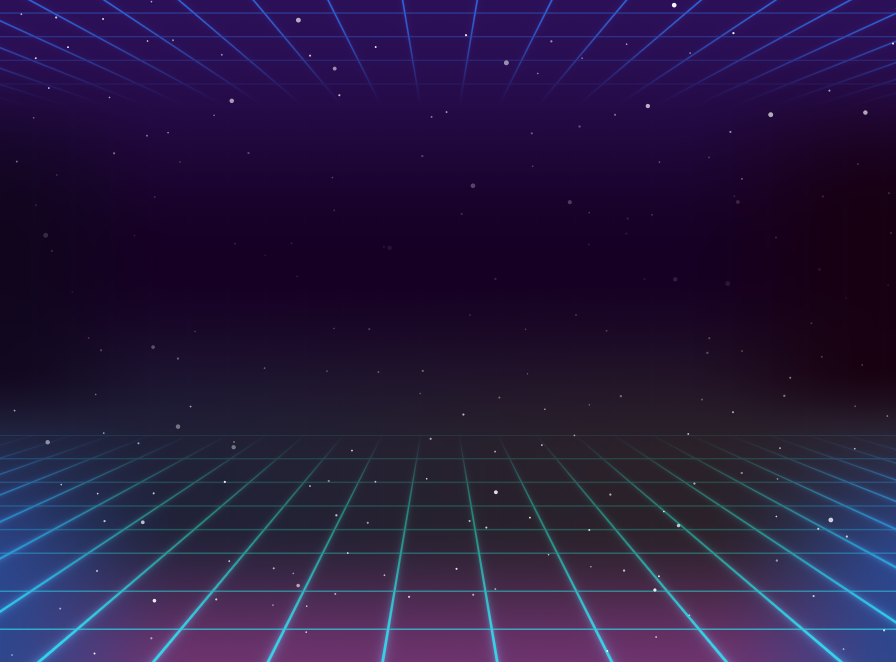
A Shadertoy shader for this background:

```glsl
// Neon perspective grids on floor and ceiling, facing across a dark violet starfield.

// Background colours
const vec3 VOID = vec3(0.085, 0.0, 0.14);
const vec3 VIOLET = vec3(0.17, 0.06, 0.34);
const vec3 HAZE_LEFT = vec3(0.125, 0.13, 0.22);
const vec3 HAZE_RIGHT = vec3(0.165, 0.13, 0.165);
const vec3 MAGENTA = vec3(0.43, 0.20, 0.43);
const vec3 SIDE_BLUE = vec3(0.17, 0.28, 0.56);
const vec3 SHADE_LEFT = vec3(0.06, 0.025, 0.11);
const vec3 SHADE_RIGHT = vec3(0.09, 0.0, 0.06);

// Line colours
const vec3 TEAL = vec3(0.14, 0.56, 0.49);
const vec3 CYAN = vec3(0.18, 0.87, 0.93);
const vec3 EDGE_LINE = vec3(0.14, 0.55, 0.78);
const vec3 CEILING_LINE = vec3(0.18, 0.42, 0.87);

// Grid layout, in canvas heights
const float CENTRE_X = 0.491;       // fraction of the width
const float FLOOR_TOP = 0.3428;
const float CEILING_BASE = 0.8375;
const float FAN_SPACING = 0.0583;   // gap between rays at the far edge
const float FAN_SPREAD = 0.335;     // growth of that gap with depth
const float ROW_PITCH = 0.0357;
const float WIDE_PITCH = 0.0574;    // pitch of the rows nearest the viewer
const float NARROW_ROWS = 5.0;

vec3 hash32(vec2 p) {
    vec3 q = fract(p.xyx * vec3(0.1031, 0.1030, 0.0973));
    q += dot(q, q.yxz + 33.33);
    return fract((q.xxy + q.yzz) * q.zyx);
}

// Box-filtered coverage of a line with the given half width
float stroke(float dist, float halfWidth, float px) {
    float hi = min(dist + 0.5 * px, halfWidth);
    float lo = max(dist - 0.5 * px, -halfWidth);
    return clamp((hi - lo) / px, 0.0, 1.0);
}

// Distance to the nearest ray of the fan
float fanDistance(float x, float depth) {
    float spacing = FAN_SPACING + FAN_SPREAD * depth;
    float ray = floor(x / spacing) + 0.5;
    return abs(x - ray * spacing) / length(vec2(1.0, ray * FAN_SPREAD));
}

// Distance to the nearest horizontal row
float rowDistance(float depth) {
    float d = depth - NARROW_ROWS * ROW_PITCH;
    float pitch = d > 0.0 ? WIDE_PITCH : ROW_PITCH;
    return abs(fract(d / pitch + 0.5) - 0.5) * pitch;
}

vec3 background(vec2 uv) {
    float y = uv.y;
    vec3 haze = mix(HAZE_LEFT, HAZE_RIGHT, smoothstep(0.1, 0.75, uv.x));
    vec3 col = mix(haze, VOID, smoothstep(0.3, 0.6, y));
    col = mix(col, VIOLET, smoothstep(0.6, 0.98, y));
    col = mix(col, MAGENTA, 1.0 - smoothstep(-0.02, 0.22, y));

    // Dark outer edges of the middle band
    float band = smoothstep(0.34, 0.45, y) * (1.0 - smoothstep(0.66, 0.94, y));
    col = mix(col, SHADE_LEFT, 0.8 * band * (1.0 - smoothstep(0.0, 0.2, uv.x)));
    col = mix(col, SHADE_RIGHT, 0.9 * band * smoothstep(0.74, 0.98, uv.x));

    // Blue light at both sides of the floor
    float side = smoothstep(0.28, 0.53, abs(uv.x - 0.5));
    return mix(col, SIDE_BLUE, side * (1.0 - smoothstep(0.12, 0.4, y)));
}

// One layer of jittered round stars; density is the share of filled cells
float stars(vec2 p, float cell, float density, float radius, float px) {
    vec3 rnd = hash32(floor(p / cell) + 17.0 / cell);
    vec2 offset = (fract(p / cell) - 0.15 - 0.7 * rnd.xy) * cell;
    float pick = rnd.z / density;
    float r = radius * mix(0.65, 1.0, fract(pick * 7.0));
    float disc = 1.0 - smoothstep(r - 0.6 * px, r + 0.6 * px, length(offset));
    return disc * step(pick, 1.0) * mix(0.45, 1.0, fract(pick * 13.0));
}

void mainImage(out vec4 fragColor, in vec2 fragCoord) {
    vec2 uv = fragCoord / iResolution.xy;
    float px = 1.0 / iResolution.y;
    vec2 p = vec2((uv.x - CENTRE_X) * iResolution.x * px, uv.y);
    vec3 col = background(uv);

    // Floor grid: glowing rays and thin rows
    float depth = max(FLOOR_TOP - p.y, 0.0);
    float near = depth / FLOOR_TOP;
    float side = smoothstep(0.3, 0.5, abs(uv.x - 0.5));
    vec3 lineColor = mix(TEAL, EDGE_LINE, side);
    lineColor = mix(lineColor, CYAN, smoothstep(0.3, 0.95, near));
    float fan = fanDistance(p.x, depth);
    float fade = smoothstep(-0.05, 0.4, near) * step(p.y, FLOOR_TOP);
    float glow = exp(-fan / mix(0.002, 0.0055, near));
    float ray = stroke(fan, mix(0.0007, 0.0021, near), px);
    float row = stroke(rowDistance(depth), 0.0011, px) * mix(0.25, 0.8, near);
    col += lineColor * glow * fade * 0.3;
    col = mix(col, lineColor, max(ray * fade * 0.9, row * step(p.y, FLOOR_TOP)));

    // Ceiling grid: finer and fading downwards
    depth = max(p.y - CEILING_BASE, 0.0);
    near = depth / (1.0 - CEILING_BASE);
    fan = fanDistance(p.x, depth);
    ray = stroke(fan, 0.0012, px) * smoothstep(-0.05, 1.0, near);
    row = stroke(rowDistance(depth), 0.0009, px) * 0.6 * near;
    col += CEILING_LINE * exp(-fan / 0.003) * near * 0.15;
    col = mix(col, CEILING_LINE, max(ray * 0.9, row));

    // Stars dim towards the dark middle
    float light = stars(p, 0.06, 0.45, 0.0017, px);
    light = max(light, stars(p + 3.1, 0.13, 0.36, 0.0037, px));
    light *= mix(0.15, 0.95, smoothstep(0.02, 0.36, abs(p.y - 0.6)));
    fragColor = vec4(mix(col, vec3(1.0), light), 1.0);
}
```
